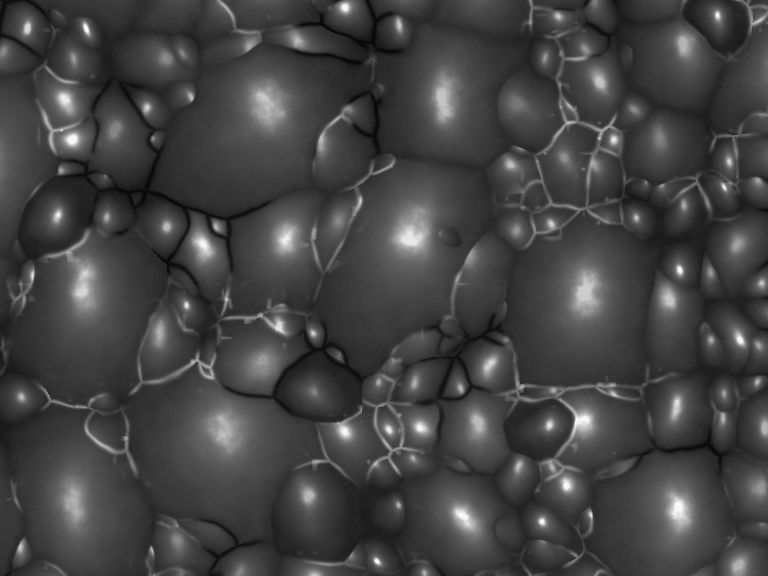
This texture is drawn by a Shadertoy shader. Its source:

```glsl
struct Blob {
    float height;
    vec2 slope;
    vec2 local;   // position inside the blob, rim near length 1
    vec2 seed;
};

float hash(vec2 p) {
    return fract(sin(dot(p, vec2(127.1, 311.7))) * 43758.5453);
}

vec2 hash2(vec2 p) {
    return vec2(hash(p), hash(p + 37.3));
}

float noise(vec2 p) {
    vec2 i = floor(p), f = fract(p);
    f = f * f * (3.0 - 2.0 * f);
    return mix(mix(hash(i), hash(i + vec2(1, 0)), f.x),
               mix(hash(i + vec2(0, 1)), hash(i + vec2(1, 1)), f.x), f.y);
}

float fbm(vec2 p) {
    float sum = 0.0, gain = 0.53;
    for (int i = 0; i < 4; i++) {
        sum += gain * noise(p);
        p = mat2(1.6, 1.2, -1.2, 1.6) * p + 5.7;
        gain *= 0.5;
    }
    return sum;
}

mat2 rotation(float a) {
    return mat2(cos(a), -sin(a), sin(a), cos(a));
}

// Keeps the two highest domes over this point
void scatter(vec2 p, float cells, float radius, float lift, float share,
             inout Blob top, inout Blob below) {
    vec2 cell = floor(p * cells);
    for (int y = -1; y <= 1; y++)
    for (int x = -1; x <= 1; x++) {
        vec2 id = cell + vec2(x, y);
        vec2 seed = id + cells * 7.0;
        if (hash(seed + 3.1) > share) continue;
        vec2 center = (id + 0.5 + 0.7 * (hash2(seed) - 0.5)) / cells;
        float r = radius * mix(0.65, 1.15, hash(seed + 9.2));
        float stretch = mix(1.0, 1.28, hash(seed + 5.4));
        mat2 turn = rotation(6.283 * hash(seed + 1.7));
        vec2 squash = vec2(stretch, 1.0 / stretch);
        vec2 q = squash * (turn * (p - center)) / r;
        float bump = 0.1 * step(0.965, hash(seed + 8.8)) * step(6.0, cells);
        Blob b;
        b.height = r * (1.0 - dot(q, q)) + lift * hash(seed + 6.6) + bump;
        b.slope = -2.0 * (transpose(turn) * (squash * q));
        b.local = (p - center) / r * mix(1.0, length(q) * r / max(length(p - center), 1e-4), 0.8);
        b.seed = seed;
        if (b.height > top.height) { below = top; top = b; }
        else if (b.height > below.height) below = b;
    }
}

// Dull dome with a soft sheen and a ragged wet glint
float shadeBlob(Blob b, vec2 p) {
    float dome = clamp(1.0 - dot(b.local, b.local), -0.3, 1.0);
    vec2 toLight = b.local - vec2(0.0, 0.14) - 0.35 * (hash2(b.seed + 2.3) - 0.5);
    toLight = rotation(0.8 * hash(b.seed + 4.9) - 0.2) * toLight * vec2(1.25, 0.85);
    float d2 = dot(toLight, toLight);
    float ragged = fbm(p * 55.0) - 0.5;
    float power = hash(b.seed + 7.7);
    float sheen = exp(-4.5 * d2) * mix(0.1, 0.2, power);
    float glint = exp(-32.0 * max(d2 + 0.05 * ragged, 0.0)) * mix(0.12, 0.62, power);
    return 0.16 + 0.085 * dome + sheen + glint;
}

void mainImage(out vec4 fragColor, in vec2 fragCoord) {
    vec2 p = fragCoord / iResolution.y;
    vec2 warp = vec2(fbm(p * 6.0), fbm(p * 6.0 + 19.0)) - 0.5;
    vec2 w = p + 0.06 * warp + 3.0;

    // Large, middle and small swellings
    Blob top = Blob(-9.0, vec2(0), vec2(1), vec2(0));
    Blob below = top;
    float cluster = smoothstep(0.42, 0.62, noise(p * 4.0 + 8.0));
    scatter(w, 3.3, 0.165, 0.02, 0.72, top, below);
    scatter(w, 6.6, 0.085, 0.03, 0.9, top, below);
    scatter(w, 14.0, 0.042, 0.025 + 0.02 * cluster, 0.65, top, below);

    // Distance to the seam, with a smooth handover across it
    float seam = (top.height - below.height) / max(length(top.slope - below.slope), 0.25);
    float soft = max(0.0025, 1.0 / iResolution.y);
    float tone = mix(shadeBlob(below, p), shadeBlob(top, p), smoothstep(-soft, soft, seam));

    // Shadowed folds, some filled with bright fluid, a few cracked open
    float wet = smoothstep(0.46, 0.72, fbm(p * 9.0 + 31.0));
    float crack = smoothstep(0.62, 0.72, noise(p * 5.0 + 53.0)) * (1.0 - wet);
    tone *= mix(0.86, 1.0, smoothstep(0.0, 0.022, seam));
    float beads = mix(0.4, 1.2, noise(p * 48.0));
    tone += wet * beads * (0.34 * exp(-pow(seam / 0.0036, 2.0)) + 0.09 * exp(-seam / 0.011));
    tone *= 1.0 - 0.65 * crack * exp(-pow(seam / 0.004, 2.0));

    // Uneven tissue, wet specks and fine grain
    tone += 0.07 * (fbm(p * 3.5 + 70.0) - 0.47);
    tone += 0.035 * (fbm(p * 38.0) - 0.5);
    float specks = smoothstep(0.8, 0.95, noise(p * 75.0)) * wet;
    tone += 0.22 * specks * smoothstep(0.03, 0.0, seam);
    tone += 0.012 * (noise(p * 260.0) - 0.5);

    fragColor = vec4(vec3(clamp(tone, 0.03, 0.97)), 1.0);
}
```
